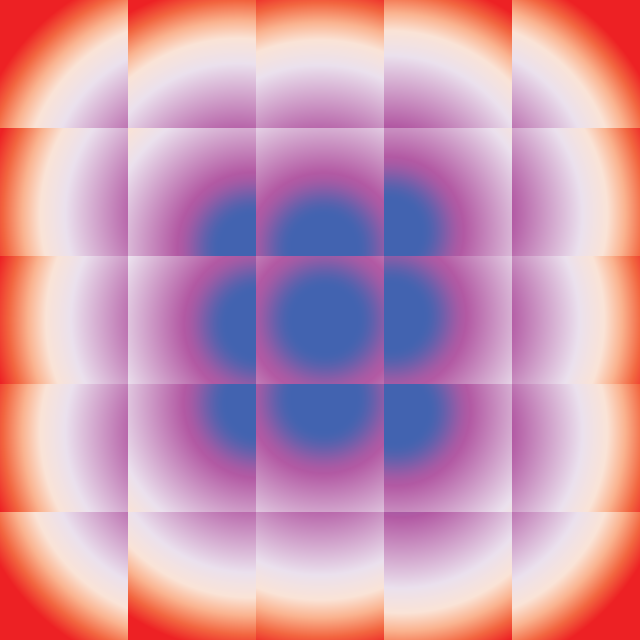
Write a WebGL 2 fragment shader that draws this background.

```glsl
#version 300 es
precision highp float;
// A five by five grid of square panes, each showing a radial gradient
// from blue through violet and cream to red. The gradient centre is pulled
// toward the canvas middle by a formula of the pane's column and row.

uniform vec2 u_resolution;
out vec4 outColor;

const float PANES = 5.0;
const int SAMPLES = 2;

const vec3 BLUE     = vec3(0.26, 0.39, 0.69);
const vec3 MAGENTA  = vec3(0.70, 0.35, 0.64);
const vec3 LAVENDER = vec3(0.92, 0.88, 0.93);
const vec3 CREAM    = vec3(0.98, 0.89, 0.84);
const vec3 PEACH    = vec3(0.98, 0.70, 0.56);
const vec3 ORANGE   = vec3(0.95, 0.40, 0.25);
const vec3 RED      = vec3(0.93, 0.13, 0.14);

// Linear 0..1 position of x between two stops
float ramp(float from, float to, float x) {
    return clamp((x - from) / (to - from), 0.0, 1.0);
}

// Colour at a given distance from a gradient centre
vec3 radialPalette(float radius) {
    vec3 color = mix(BLUE, MAGENTA, smoothstep(0.050, 0.122, radius));
    color = mix(color, LAVENDER, ramp(0.118, 0.228, radius));
    color = mix(color, CREAM, ramp(0.228, 0.267, radius));
    color = mix(color, PEACH, ramp(0.267, 0.295, radius));
    color = mix(color, ORANGE, ramp(0.295, 0.325, radius));
    return mix(color, RED, ramp(0.325, 0.352, radius));
}

// Gradient centre for a pane; index runs from -2 to 2 on both axes
vec2 gradientCenter(vec2 index) {
    vec2 sq = index * index;
    vec2 odd = mod(abs(index), 2.0);

    // Compressed grid, with the outer panes bowed outward
    vec2 offset = index * (vec2(0.109, 0.128) - vec2(0.0061, 0.0107) * sq);
    offset += index * sq.yx * vec2(0.0034, 0.0159 - 0.0029 * sq.y);

    // Slight irregularity from row to row
    offset.x += 0.008 * (1.0 - 0.25 * sq.y) + 0.005 * odd.x * index.y;
    offset.y += 0.005 * odd.y
              - 0.012 * odd.x * index.x * cos(1.047 * (index.y + 1.0));
    return 0.5 + offset;
}

vec3 paneColor(vec2 point) {
    vec2 index = floor(point * PANES) - floor(PANES * 0.5);
    return radialPalette(distance(point, gradientCenter(index)));
}

void main() {
    // Average a few samples to smooth the pane edges
    vec3 color = vec3(0.0);
    for (int y = 0; y < SAMPLES; y++) {
        for (int x = 0; x < SAMPLES; x++) {
            vec2 jitter = (vec2(x, y) + 0.5) / float(SAMPLES) - 0.5;
            vec2 uv = (gl_FragCoord.xy + jitter) / u_resolution;
            color += paneColor(vec2(uv.x, 1.0 - uv.y)); // rows count downward
        }
    }
    outColor = vec4(color / float(SAMPLES * SAMPLES), 1.0);
}
```
